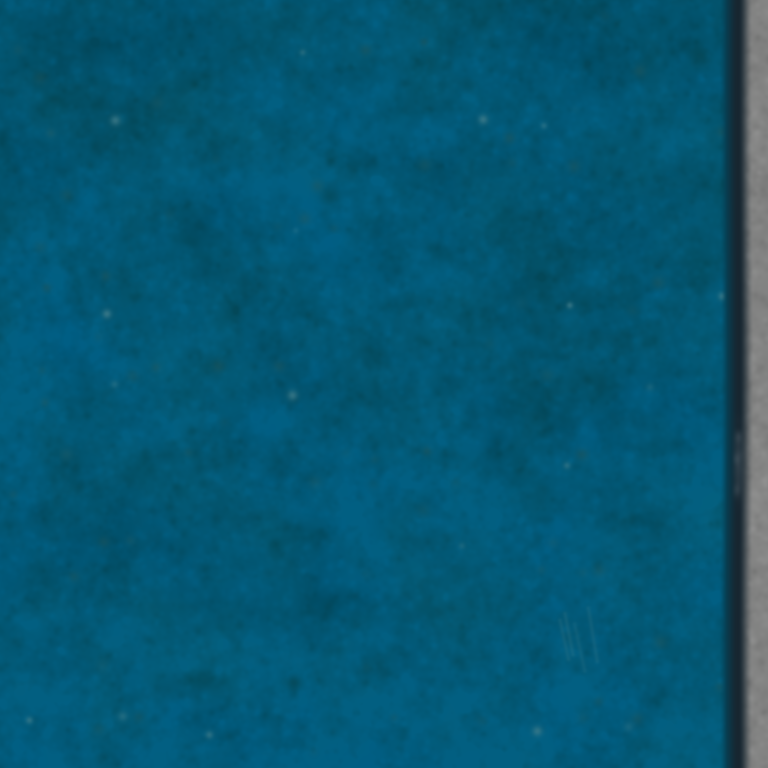
A WebGL 2 fragment shader for this texture:

```glsl
#version 300 es
precision highp float;
// A worn teal-blue painted panel with a dark seam and a grey strip at the right.
// Layered sines make the broad clouding, smooth cellular noise the mottling and
// grain, and hashed grid cells scatter pale flecks, dull spots and dark smudges.

#define CLOUD_SCALE 5.0
#define CLOUD_GAIN 0.36
#define MOTTLE_SCALE 24.0
#define MOTTLE_GAIN 0.30
#define GRAIN_SCALE 72.0
#define GRAIN_GAIN 0.30
#define SEAM_LEFT 0.943
#define SEAM_RIGHT 0.973
#define PAINT_DARK vec3(0.010, 0.292, 0.370)
#define PAINT_LIGHT vec3(0.008, 0.365, 0.495)
#define STRIP_COLOR vec3(0.510, 0.512, 0.510)
#define FLECK_COLOR vec3(0.270, 0.500, 0.550)

uniform vec2 u_resolution;
out vec4 fragColor;

vec2 hash2(vec2 p) {
    vec3 q = fract(p.xyx * vec3(0.1031, 0.1030, 0.0973));
    q += dot(q, q.yzx + 33.33);
    return fract((q.xx + q.yz) * q.zy);
}

// Smooth cellular noise: soft weighted bumps on jittered points, mean near zero
float cellular(vec2 p) {
    vec2 cell = floor(p), f = fract(p);
    float sum = 0.0;
    for (int y = -1; y <= 1; y++)
        for (int x = -1; x <= 1; x++) {
            vec2 o = vec2(x, y);
            vec2 h = hash2(cell + o);
            vec2 d = o + h - f;
            sum += (2.0 * fract(h.x * 17.0 + h.y * 5.0) - 1.0) * exp(-5.0 * dot(d, d));
        }
    return sum;
}

// Warped sines, rotated and tightened at each layer
float clouds(vec2 p) {
    float sum = 0.0, amp = 0.5;
    for (int i = 0; i < 6; i++) {
        p = mat2(0.80, 0.60, -0.60, 0.80) * p * 1.65 + 1.7;
        sum += amp * sin(p.x + 1.3 * sin(p.y * 0.8 + sum)) * cos(p.y * 0.7);
        amp *= 0.72;
    }
    return sum;
}

// Soft round dots, at most one per grid cell
float scatter(vec2 p, float cells, float chance, float radius, float seed) {
    vec2 cell = floor(p * cells);
    vec2 pick = hash2(cell + seed);
    vec2 center = (cell + 0.25 + 0.5 * hash2(cell + seed + 71.0)) / cells;
    float r = radius * mix(0.75, 1.2, pick.y);
    vec2 d = (p - center) / r;
    return step(pick.x, chance) * exp(-dot(d, d)) * mix(0.3, 1.0, fract(pick.y * 7.3));
}

float segment(vec2 p, vec2 a, vec2 b) {
    vec2 ab = b - a;
    return length(p - a - ab * clamp(dot(p - a, ab) / dot(ab, ab), 0.0, 1.0));
}

// Faint steep scuffs gathered near the lower right
float scratches(vec2 p) {
    float mark = 0.0;
    for (int i = 0; i < 4; i++) {
        vec2 h = hash2(vec2(float(i) * 3.7, 19.0));
        vec2 a = vec2(0.72, 0.09) + h * vec2(0.06, 0.06);
        vec2 b = a + vec2(-0.018 + 0.008 * h.y, 0.04 + 0.03 * h.x);
        mark += (0.3 + 0.7 * h.y) * exp(-pow(segment(p, a, b) / 0.003, 2.0));
    }
    return min(mark, 1.0);
}

void main() {
    vec2 uv = gl_FragCoord.xy / u_resolution;
    vec2 p = uv * vec2(u_resolution.x / u_resolution.y, 1.0);

    // Painted surface: brighter toward the bottom, with a longer dark tail
    float grain = cellular(p * GRAIN_SCALE) + 0.5 * cellular(p * GRAIN_SCALE * 1.7 + 40.0);
    float mottle = cellular(p * MOTTLE_SCALE * vec2(0.8, 1.2) + 9.0)
                 + 0.7 * cellular(p * MOTTLE_SCALE * vec2(1.8, 1.3) + 63.0);
    float tone = 0.86 - 0.36 * uv.y + CLOUD_GAIN * clouds(p * CLOUD_SCALE)
               + MOTTLE_GAIN * mottle + GRAIN_GAIN * grain;
    vec3 color = mix(PAINT_DARK, PAINT_LIGHT, clamp(tone, -0.15, 1.1));
    float tint = clouds(p * 9.0 + 23.0);
    color += vec3(0.006, 0.003, -0.010) * tint;

    // Smudges, dull spots, flecks and scuffs
    color = mix(color, vec3(0.02, 0.24, 0.27), 0.60 * scatter(p, 6.0, 0.12, 0.012, 5.0));
    color = mix(color, vec3(0.14, 0.33, 0.34), 0.40 * scatter(p, 26.0, 0.09, 0.007, 13.0));
    color = mix(color, FLECK_COLOR, 0.70 * scatter(p, 9.0, 0.24, 0.0055, 29.0));
    color = mix(color, FLECK_COLOR, 0.20 * scratches(p));

    // Seam: deep teal on the paint side, blackened past its middle
    float x = uv.x + 0.0008 * sin(uv.y * 9.0);
    vec3 seam = mix(vec3(0.02, 0.25, 0.33), vec3(0.09, 0.15, 0.19), smoothstep(0.942, 0.961, x));
    float wear = smoothstep(0.07, 0.0, abs(uv.y - 0.40)) * smoothstep(0.010, 0.0, abs(x - 0.961));
    seam += 0.14 * wear * (0.6 + cellular(p * vec2(50.0, 60.0)));
    color = mix(color, seam, smoothstep(SEAM_LEFT - 0.006, SEAM_LEFT + 0.005, x));

    // Grey strip along the right side
    vec3 strip = STRIP_COLOR + 0.035 * grain + 0.015 * tint;
    color = mix(color, strip, smoothstep(SEAM_RIGHT - 0.011, SEAM_RIGHT + 0.008, x));

    fragColor = vec4(clamp(color, 0.0, 1.0), 1.0);
}
```
